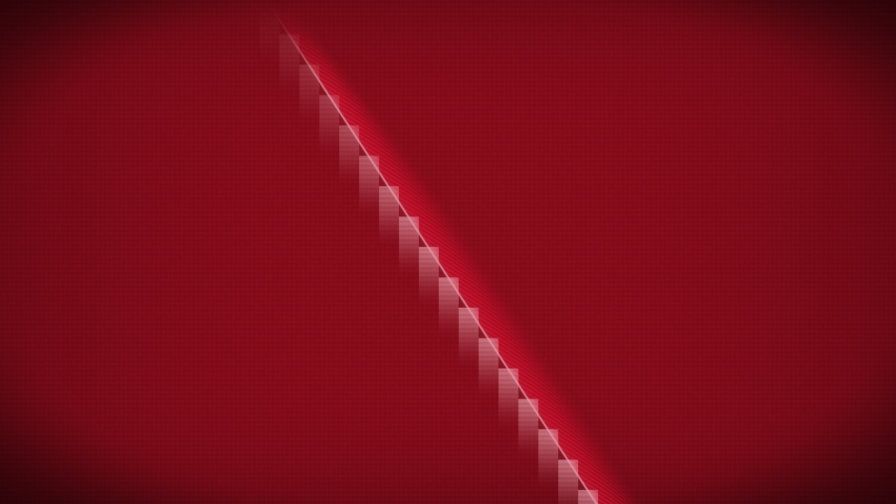
Reproduce this background procedurally as a Shadertoy shader.

```glsl
#define BASE_RED vec3(0.525, 0.047, 0.102)
#define GLOW_RED vec3(0.80, 0.055, 0.17)
#define PALE_PINK vec3(0.89, 0.60, 0.65)
#define BEAM_FOOT 1.1836
#define BEAM_LEAN 0.6553
#define COLUMNS 45.0
#define BLOCK_DROP 0.125
#define GLOW_WIDTH 0.085
#define WEAVE_ROWS 108.0
#define RIPPLES 72.0

const float TAU = 6.2831853;

float hash(vec2 p) {
    p = fract(p * vec2(0.1031, 0.1130));
    p += dot(p, p.yx + 33.33);
    return fract((p.x + p.y) * p.x * 43.7);
}

float beamX(float y) { return BEAM_FOOT - BEAM_LEAN * y; }

float beamY(float x) { return (BEAM_FOOT - x) / BEAM_LEAN; }

// Pale column hanging from the beam and fading downward
float hangingBlock(float column, float y, float aspect, float pixel) {
    float top = beamY((column + 0.5) * aspect / COLUMNS);
    float drop = top - y;
    float fade = 1.0 - smoothstep(-0.03, BLOCK_DROP, drop);
    return fade * smoothstep(-pixel, pixel, drop);
}

void mainImage(out vec4 fragColor, in vec2 fragCoord) {
    vec2 uv = fragCoord / iResolution.xy;
    float aspect = iResolution.x / iResolution.y;
    vec2 p = vec2(uv.x * aspect, uv.y);
    float pixel = 1.0 / iResolution.y;

    // Cloth with darkened borders
    vec2 q = abs(uv - 0.5) * 2.0;
    float vignette = 1.0 - 0.20 * pow(q.x, 3.0) - 0.18 * pow(q.y, 5.0);
    vignette *= 1.0 - 0.45 * smoothstep(1.0, 1.42, length(q));
    vec3 color = BASE_RED * vignette;

    // Fine woven threads
    vec2 thread = cos(p * WEAVE_ROWS * TAU);
    float grain = hash(floor(p * WEAVE_ROWS * 2.0)) - 0.5;
    float weave = 0.035 * thread.y + 0.02 * thread.x + 0.035 * grain;
    color *= 1.0 + weave;

    // Red glow on the right flank, crossed by curved ripples
    float strength = smoothstep(1.0, 0.5, p.y);
    float side = p.x - beamX(p.y);
    float reach = max(side, 0.0);
    float glow = 1.0 - smoothstep(0.015, GLOW_WIDTH * (0.75 + 0.4 * strength), reach);
    glow *= smoothstep(-pixel, pixel, side) * smoothstep(1.0, 0.8, p.y);
    float ripple = sin(TAU * RIPPLES * (p.y + 0.8 * reach + 6.0 * reach * reach));
    color = mix(color, GLOW_RED, glow * (0.72 + 0.2 * ripple));

    // Stepped pale blocks, blended across their shared edges
    float cell = uv.x * COLUMNS;
    float column = floor(cell);
    float seam = smoothstep(0.0, 1.5 * COLUMNS / iResolution.x, fract(cell));
    float block = mix(hangingBlock(column - 1.0, p.y, aspect, pixel),
                      hangingBlock(column, p.y, aspect, pixel), seam);
    block *= mix(0.12, 0.8, strength) * smoothstep(1.0, 0.9, p.y);
    block *= 1.0 - 0.45 * smoothstep(0.0, 0.025, side);
    color = mix(color, PALE_PINK, block * (0.93 + 0.07 * thread.y));

    // Thin bright beam with a soft halo
    float dist = abs(side) / sqrt(1.0 + BEAM_LEAN * BEAM_LEAN);
    float core = 1.0 - smoothstep(0.0, 0.0015 + 1.2 * pixel, dist);
    float beam = 0.65 * core + 0.12 * exp(-dist * 110.0);
    beam *= smoothstep(0.99, 0.8, p.y);
    color = mix(color, PALE_PINK, beam);

    fragColor = vec4(color, 1.0);
}
```
